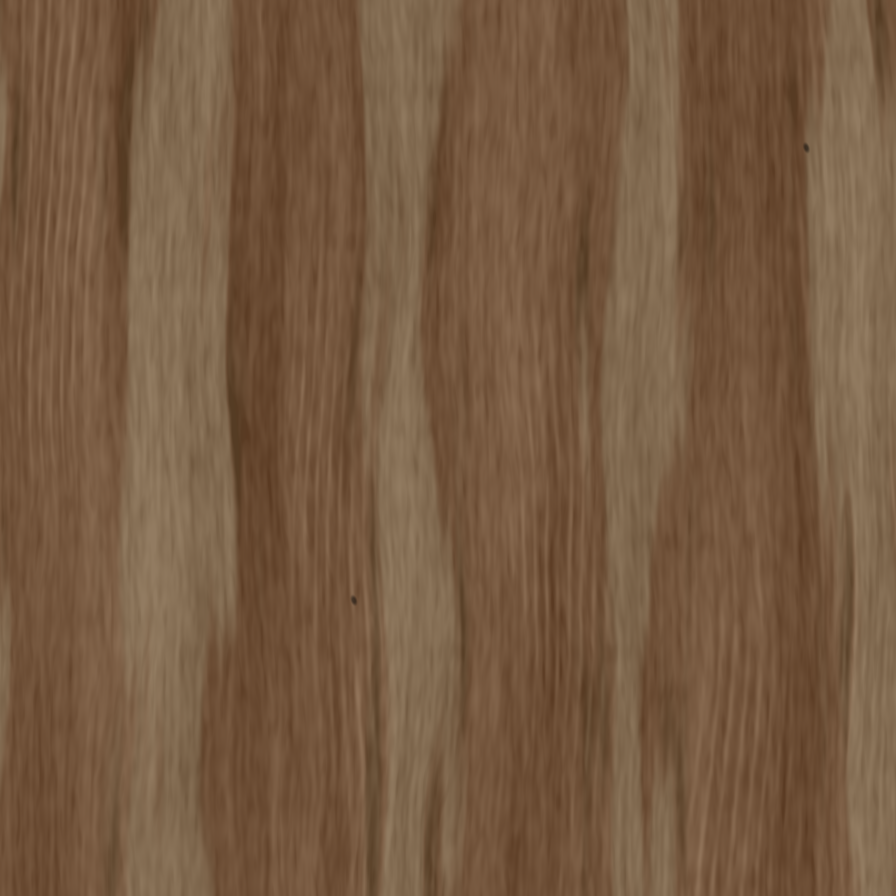
A Shadertoy shader for this texture:

```glsl
// Walnut veneer: vertical brown heartwood with pale, splintered sapwood bands and fine fibres.

#define BAND_SPACING 0.256   // distance between sapwood bands
#define BAND_CENTER 0.205    // centre of one band
#define BAND_HALF_WIDTH 0.035
#define EDGE_SOFTNESS 0.011
#define SPLINTER 0.042       // raggedness of the band edges
#define RING_COUNT 72.0      // growth lines across the canvas
#define FIBER_COUNT 150.0    // fine fibres across the canvas
#define FIBER_DEPTH 0.30
#define DARK_WOOD vec3(0.375, 0.265, 0.170)
#define PALE_WOOD vec3(0.555, 0.452, 0.350)
#define KNOT_POS vec2(0.395, 0.330)

float hash(vec2 cell) {
    uvec2 q = uvec2(ivec2(cell)) * uvec2(1597334673u, 3812015801u);
    uint n = (q.x ^ q.y) * 1597334673u;
    n = (n ^ (n >> 15)) * 2246822519u;
    return float((n ^ (n >> 13)) & 65535u) / 65536.0;
}

float cornerSlope(vec2 cell, vec2 offset) {
    float angle = 6.2832 * hash(cell);
    return dot(vec2(cos(angle), sin(angle)), offset);
}

// Gradient noise, roughly -0.7 to 0.7
float noise(vec2 p) {
    vec2 i = floor(p), f = p - i;
    vec2 u = f * f * f * (f * (f * 6.0 - 15.0) + 10.0);
    vec2 e = vec2(1.0, 0.0);
    return mix(mix(cornerSlope(i, f), cornerSlope(i + e.xy, f - e.xy), u.x),
               mix(cornerSlope(i + e.yx, f - e.yx), cornerSlope(i + e.xx, f - e.xx), u.x), u.y);
}

// Signed depth inside the nearest sapwood band, positive within
float sapwoodDepth(vec2 p) {
    float band = (p.x - BAND_CENTER) / BAND_SPACING + 0.5;
    float id = floor(band);
    float wander = 0.035 * noise(vec2(id * 7.3 + 0.4, p.y * 2.1));
    float offCenter = abs((fract(band) - 0.5) * BAND_SPACING + wander);
    float swell = 0.045 * noise(vec2(id * 3.7 + 20.4, p.y * 2.6));
    float splinters = noise(p * vec2(30.0, 2.2) + 5.0)
                    + 0.5 * noise(p * vec2(75.0, 4.0) + 31.0);
    return BAND_HALF_WIDTH + swell - offCenter + SPLINTER * splinters;
}

// Two small dark knots, half a canvas apart
float knots(vec2 p) {
    float mask = 0.0;
    for (int i = 0; i < 2; i++) {
        vec2 d = (p - KNOT_POS - 0.505 * float(i)) * vec2(1.0, 0.6);
        d.x += 0.35 * d.y;
        mask += 1.0 - smoothstep(0.001, 0.0045, length(d));
    }
    return mask;
}

void mainImage(out vec4 fragColor, in vec2 fragCoord) {
    vec2 uv = fragCoord / iResolution.y;

    // Grain bends gently along its length
    vec2 p = uv;
    p.x += 0.018 * noise(uv * vec2(5.0, 2.4)) + 0.004 * noise(uv * vec2(15.0, 6.0) + 9.0);

    // Sapwood and the dark stain that follows its edges
    float depth = sapwoodDepth(p);
    float sap = smoothstep(-EDGE_SOFTNESS, EDGE_SOFTNESS, depth);
    float rim = exp(-pow((depth + 0.012) / 0.016, 2.0));
    float stain = rim * smoothstep(-0.05, 0.4, noise(p * vec2(42.0, 3.0) + 57.0));

    // Broad and narrow streaks
    float broad = noise(p * vec2(11.0, 0.9) + 13.0);
    float streaks = noise(p * vec2(34.0, 1.6) + 71.0);
    float narrow = noise(p * vec2(85.0, 3.0) + 43.0);

    // Pale growth lines, gathered in patches
    float phase = p.x * RING_COUNT + 3.0 * noise(p * vec2(5.0, 1.5) + 17.0);
    float ring = pow(0.5 + 0.5 * sin(6.2832 * phase), 3.0);
    float ringPatch = smoothstep(-0.05, 0.35, noise(p * vec2(8.0, 1.3) + 83.0));

    // Fibres and short pores, faded when too fine for the canvas
    float detail = clamp(iResolution.y / (2.0 * FIBER_COUNT) - 0.5, 0.0, 1.0);
    float fiber = noise(p * vec2(FIBER_COUNT, 11.0) + 3.0)
                + 0.7 * noise(p * vec2(FIBER_COUNT * 1.25, 34.0) + 29.0);
    float pores = smoothstep(0.15, 0.5, noise(p * vec2(FIBER_COUNT, 24.0) + 61.0));

    // Tone runs from dark wood at 0 to pale wood at 1
    float tone = mix(0.34, 0.85, sap);
    tone += mix(0.50, 0.22, sap) * broad + 0.30 * streaks + 0.18 * narrow;
    tone += ringPatch * (0.32 * ring - 0.04) * (1.0 - 0.6 * sap);
    tone += detail * (FIBER_DEPTH * fiber - 0.13 * pores);
    tone -= 0.34 * stain;
    tone = clamp(tone, -0.18, 1.15);

    // Heartwood is redder, sapwood and stain greyer
    vec3 color = mix(DARK_WOOD, PALE_WOOD, tone);
    color += mix(vec3(0.010, -0.003, -0.003), vec3(-0.010, 0.003, 0.002), max(sap, stain));
    color *= 1.0 - 0.5 * min(knots(uv), 1.0);
    fragColor = vec4(color, 1.0);
}
```
